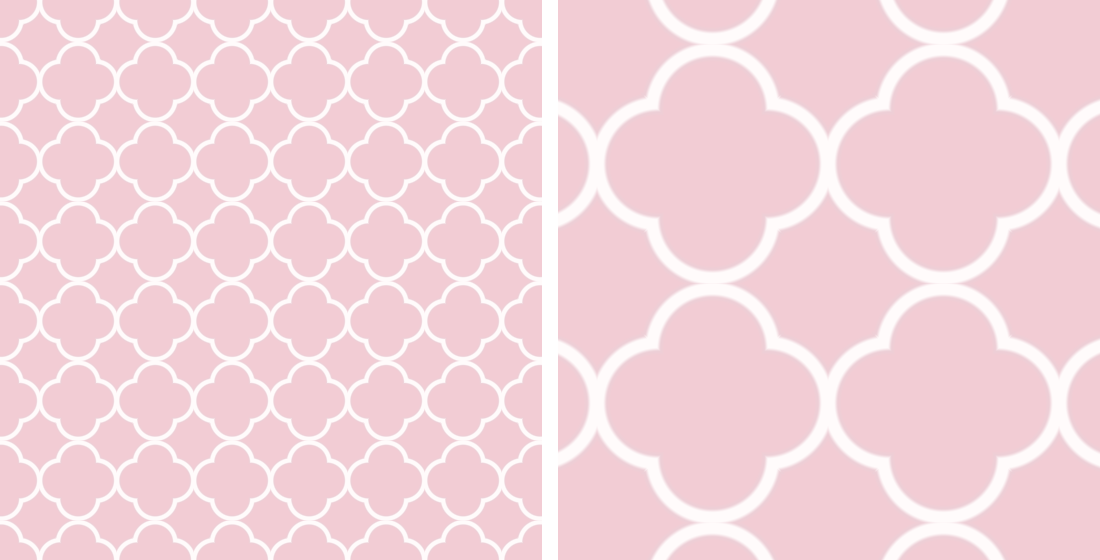
Left: the whole. Right: its middle third, enlarged.
Reproduce this pattern procedurally as a Shadertoy shader.

```glsl
// Quatrefoil trellis: pale outlines on a flat pink ground, about seven repeats each way.
// Each cell holds the union of a square and four circles; a band just outside that
// shape is the line, with a faint greyer fringe beside it. Lengths are canvas heights.

const vec3 PINK   = vec3(0.95, 0.80, 0.83);
const vec3 FRINGE = vec3(0.93, 0.81, 0.84);
const vec3 WHITE  = vec3(1.00, 0.985, 0.985);

const vec2  PITCH        = vec2(0.1375, 0.1424);
const vec2  FIRST_CENTER = vec2(0.0021, -0.0005);
const float LOBE_RADIUS  = 0.032;
const float LINE_WIDTH   = 0.0080;
const float FRINGE_WIDTH = 0.0024;

// Position relative to the center of the nearest motif
vec2 repeatCell(vec2 p, vec2 pitch) {
    return (fract(p / pitch + 0.5) - 0.5) * pitch;
}

// Signed distance to four half-round lobes around a square
float quatrefoil(vec2 p, float radius) {
    p = abs(p);
    float square = max(p.x, p.y) - radius;
    float sideLobe = length(p - vec2(radius, 0.0)) - radius;
    float topLobe = length(p - vec2(0.0, radius)) - radius;
    return min(square, min(sideLobe, topLobe));
}

// Smooth coverage of the region where distance is negative
float coverage(float dist, float softness) {
    return 1.0 - smoothstep(-softness, softness, dist);
}

void mainImage(out vec4 fragColor, in vec2 fragCoord) {
    vec2 p = fragCoord / iResolution.y;
    float softness = max(0.9 / iResolution.y, 0.0014);

    // The outline starts at the lobe edge and grows outward
    float shape = quatrefoil(repeatCell(p - FIRST_CENTER, PITCH), LOBE_RADIUS);
    float line = abs(shape - 0.5 * LINE_WIDTH) - 0.5 * LINE_WIDTH;

    // Ground, fringe, then line
    vec3 color = mix(PINK, FRINGE, coverage(line - FRINGE_WIDTH, softness));
    color = mix(color, WHITE, coverage(line, softness));
    fragColor = vec4(color, 1.0);
}
```
